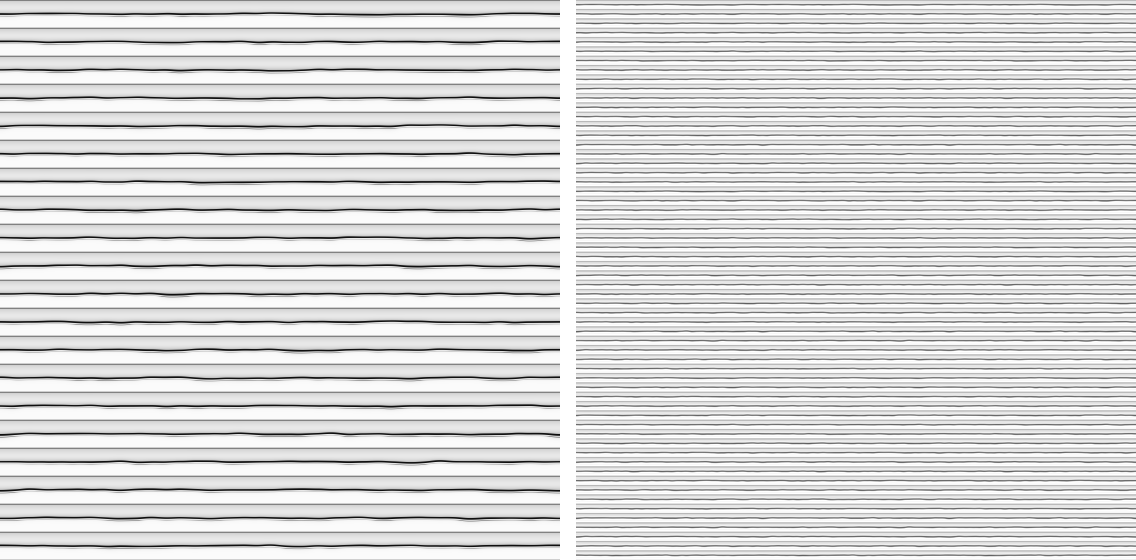
Left, the tile; right, the same tile 3 across and 3 down.
Reproduce this texture procedurally as a Shadertoy shader.

```glsl
// Twenty horizontal overlapping slats: each has a thin straight seam, a shaded
// grey band and a wavering dark lip with a bright rim and soft shadow below.
// Every slat gets its own wrapping noise, so the tile is seamless.

const float ROWS = 20.0;

float hash(vec2 p) {
    vec3 q = fract(vec3(p.xyx) * 0.1031);
    q += dot(q, q.yzx + 33.33);
    return fract((q.x + q.y) * q.z);
}

// Smooth 1D noise in -1..1 that wraps after a whole number of cells
float wrapNoise(float x, float cells, float seed) {
    float p = x * cells;
    float i = floor(p);
    float f = fract(p);
    f = f * f * (3.0 - 2.0 * f);
    float a = hash(vec2(mod(i, cells), seed));
    float b = hash(vec2(mod(i + 1.0, cells), seed));
    return mix(a, b, f) * 2.0 - 1.0;
}

// Share of a pixel covered by a line of the given half width
float lineCover(float d, float halfWidth, float pixel) {
    float h = 0.5 * pixel;
    return max(0.0, min(d + halfWidth, h) - max(d - halfWidth, -h)) / pixel;
}

void mainImage(out vec4 fragColor, in vec2 fragCoord) {
    vec2 uv = fragCoord / iResolution.xy;
    float pixel = ROWS / iResolution.y;
    float down = (1.0 - uv.y) * ROWS;
    float row = floor(down);
    float t = down - row;               // 0 at the seam, growing downwards
    float seed = row * 7.0 + 3.0;

    // Wavering lip, and the droop that deepens its shadow
    float wave = 0.65 * wrapNoise(uv.x, 19.0, seed)
               + 0.35 * wrapNoise(uv.x, 37.0, seed + 1.3);
    float lip = 0.497 + 0.036 * wave;
    float patchy = 0.5 + 0.5 * wrapNoise(uv.x, 23.0, seed + 2.7);
    float droop = smoothstep(-0.3, 0.7, wave) * (0.4 + 0.6 * patchy);
    float d = t - lip;

    // Grey band above the lip, white face below it
    float band = 0.865 + 0.05 * smoothstep(0.05, 0.3, t) * smoothstep(0.5, 0.28, t)
               - 0.14 * exp(-t / 0.045)
               - 0.28 * exp(-max(-d, 0.0) / 0.045);
    float face = 0.985 - (0.14 + 0.36 * droop) * exp(-max(d, 0.0) / 0.055);
    float tone = mix(band, face, clamp(d / pixel + 0.5, 0.0, 1.0));

    // Dark lip, bright rim and a fainter line beneath
    float rim = 0.046 + 0.008 * droop;
    tone = mix(tone, 0.52 - 0.22 * droop, lineCover(d - rim - 0.026, 0.013, pixel)
                                          * (0.45 + 0.55 * droop));
    tone = mix(tone, 0.92, 0.85 * lineCover(d - rim, 0.014, pixel));
    tone = mix(tone, 0.06, lineCover(d, 0.025 + 0.006 * patchy, pixel));

    // Straight seam, continuous over the row boundary
    float seam = t - step(0.5, t);
    tone = mix(tone, 0.42, lineCover(seam - 0.008, 0.019, pixel));

    fragColor = vec4(vec3(tone), 1.0);
}
```
